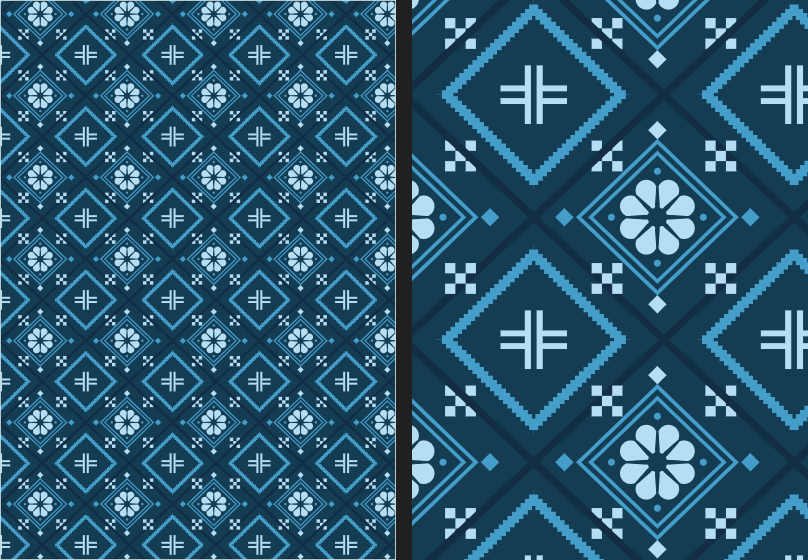
Left: the whole. Right: its middle third, enlarged.
A Shadertoy shader for this pattern:

```glsl
// Blue woven lattice: toothed diamonds holding split crosses alternate with
// fine double diamonds holding eight-petal flowers, with small checkers between.
// Every motif is a distance function in a repeated cell; the canvas is 768 units high.

const vec2 PERIOD = vec2(119.0, 112.0);
const vec3 NAVY = vec3(0.08, 0.24, 0.33);
const vec3 SHADOW = vec3(0.07, 0.18, 0.265);
const vec3 BLUE = vec3(0.27, 0.62, 0.79);
const vec3 PALE = vec3(0.71, 0.87, 0.96);

float pixelSize;

float hash(vec3 p) {
    p = fract(p * 0.1031);
    p += dot(p, p.zyx + 31.32);
    return fract((p.x + p.y) * p.z);
}

float fill(float d) { return clamp(0.5 - d / pixelSize, 0.0, 1.0); }

vec2 repeatAround(vec2 p, vec2 center) {
    return mod(p - center + 0.5 * PERIOD, PERIOD) - 0.5 * PERIOD;
}

float box(vec2 p, vec2 halfSize) {
    vec2 d = abs(p) - halfSize;
    return length(max(d, 0.0)) + min(max(d.x, d.y), 0.0);
}

float diamond(vec2 p, vec2 r) {
    return (dot(abs(p), 1.0 / r) - 1.0) / length(1.0 / r);
}

// Diamond band whose two edges climb in small steps
float toothedBand(vec2 p) {
    vec2 a = abs(p) * vec2(1.0, 1.02);
    float tooth = 4.0 * abs(fract((a.x - a.y) / 4.0) - 0.5);
    return (abs(a.x + a.y - tooth - 38.8) - 3.3) * 0.707;
}

float splitCross(vec2 p) {
    vec2 a = abs(p);
    float upright = box(a - vec2(2.7, 0.0), vec2(1.4, 13.4));
    float arm = box(a - vec2(9.0, 2.9), vec2(6.2, 1.35));
    return min(upright, arm);
}

// Eight teardrops folded into one sector
float flower(vec2 p) {
    float sector = 0.785398;
    float angle = mod(atan(p.y, p.x), sector) - 0.5 * sector;
    vec2 q = length(p) * vec2(cos(angle), sin(angle));
    float t = clamp((q.x - 5.5) / 7.7, 0.0, 1.0);
    return length(q - vec2(5.5 + 7.7 * t, 0.0)) - mix(1.1, 4.9, t);
}

// Five squares: the middle and four corners
float checker(vec2 p) {
    return min(box(p, vec2(2.35)), box(abs(p) - 4.7, vec2(2.35)));
}

void mainImage(out vec4 fragColor, in vec2 fragCoord) {
    pixelSize = 768.0 / iResolution.y;
    vec2 p = vec2(fragCoord.x, iResolution.y - fragCoord.y) * pixelSize;
    vec2 crossP = repeatAround(p, vec2(117.7, 75.3));
    vec2 flowerP = repeatAround(p, vec2(55.2, 19.3));
    vec2 latticeP = repeatAround(p, vec2(58.2, 19.3));

    // Dark lattice, sometimes woven over the checkers
    float lattice = fill(abs(diamond(latticeP, 0.5 * PERIOD)) - 1.7);
    vec3 color = mix(NAVY, SHADOW, lattice);
    color = mix(color, PALE, fill(checker(abs(latticeP) - vec2(26.0, 28.0))));
    vec2 cell = round((p - latticeP) / PERIOD);
    vec2 side = step(0.0, latticeP);
    float over = step(0.45, hash(vec3(cell + 7.0, side.x + 2.0 * side.y)));
    color = mix(color, SHADOW, lattice * over);

    // Toothed diamond and cross
    color = mix(color, BLUE, fill(toothedBand(crossP)));
    color = mix(color, PALE, fill(splitCross(crossP)));

    // Double outline with dots and side tips
    vec2 a = abs(flowerP);
    float outline = abs(diamond(flowerP, vec2(36.0, 34.6))) - 0.85;
    outline = min(outline, abs(diamond(flowerP, vec2(30.5, 29.3))) - 0.8);
    float dots = min(length(a - vec2(21.0, 0.0)), length(a - vec2(0.0, 21.0))) - 1.6;
    float tips = diamond(a - vec2(42.5, 0.0), vec2(4.2));
    color = mix(color, BLUE, fill(min(outline, min(dots, tips))));

    // Flower with pale tips above and below
    float bloom = min(flower(flowerP), diamond(a - vec2(0.0, 39.8), vec2(4.2)));
    color = mix(color, PALE, fill(bloom));

    // Thin pale rim
    vec2 halfCanvas = 0.5 * iResolution.xy * pixelSize;
    float rim = -box(p - halfCanvas, halfCanvas - 1.2);
    color = mix(color, vec3(0.80, 0.86, 0.88), fill(rim));

    fragColor = vec4(color, 1.0);
}
```
